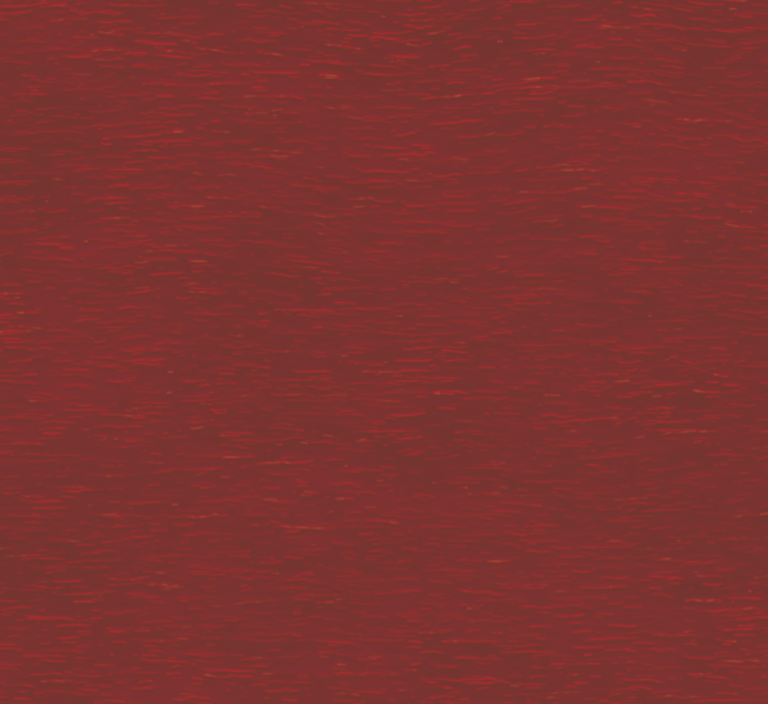
This texture is drawn by a Shadertoy shader. Its source:

```glsl
// Dark red painted wood grain: fine, broken, nearly horizontal ridges.

const vec3 PAINT  = vec3(0.479, 0.200, 0.191);
const vec3 GROOVE = vec3(0.425, 0.216, 0.176);
const vec3 RIDGE  = vec3(0.630, 0.178, 0.188);
const vec3 GLINT  = vec3(0.640, 0.300, 0.200);

float hash(vec2 p) {
    vec3 q = fract(p.xyx * vec3(0.1031, 0.1030, 0.0973));
    q += dot(q, q.yzx + 33.33);
    return fract((q.x + q.y) * q.z);
}

float noise(vec2 p) {
    vec2 i = floor(p), f = fract(p);
    f = f * f * (3.0 - 2.0 * f);
    return mix(mix(hash(i), hash(i + vec2(1, 0)), f.x),
               mix(hash(i + vec2(0, 1)), hash(i + vec2(1, 1)), f.x), f.y);
}

// Soft line profile across a ridge
float bell(float d, float width) {
    return exp(-d * d / (width * width));
}

// One layer of scattered ridges: x = light, y = shadow, z = glint
vec3 ridges(vec2 p, vec2 cell, float density, float width, float seed) {
    vec2 home = floor(p / cell);
    vec3 sum = vec3(0.0);
    for (int j = -1; j <= 1; j++)
    for (int i = -1; i <= 1; i++) {
        vec2 id = home + vec2(i, j);
        vec2 key = id + seed;
        if (hash(key) > density) continue;
        vec2 centre = (id + vec2(hash(key + 17.3), hash(key + 41.9))) * cell;
        float reach = cell.x * mix(0.12, 0.56, pow(hash(key + 71.7), 1.4));
        float slope = 0.10 * (hash(key + 97.1) - 0.5);
        vec2 d = p - centre;
        d.y -= slope * d.x + 0.0036 * (noise(vec2(p.x * 65.0, hash(key) * 90.0)) - 0.5);

        // Tapered ends and uneven strength along the ridge
        float taper = 1.0 - smoothstep(reach * 0.55, reach, abs(d.x));
        float wear = 0.50 + 0.8 * noise(vec2(p.x * 95.0, hash(key + 5.5) * 70.0));
        float strength = taper * wear * mix(0.30, 0.95, hash(key + 123.4));

        // Bright core with a faint halo, shadow just below it
        float core = bell(d.y, width);
        float light = strength * (0.8 * core + 0.2 * bell(d.y, width * 2.2));
        float shade = strength * bell(d.y + width * 2.3, width * 1.4);
        float glint = strength * core * step(0.88, hash(key + 151.2))
                    * smoothstep(0.45, 0.75, noise(vec2(p.x * 120.0, key.y)));
        sum = max(sum, vec3(light, shade, glint));
    }
    return sum;
}

void mainImage(out vec4 fragColor, in vec2 fragCoord) {
    vec2 uv = fragCoord / iResolution.y;
    float pixel = 1.0 / iResolution.y;

    // Gentle drift of the grain direction
    vec2 p = uv + 3.0;
    p.y += 0.020 * noise(uv * vec2(3.5, 3.0) + 7.0)
         + 0.006 * noise(uv * vec2(9.0, 11.0));

    // Long ridges, medium ridges and short flecks
    float width = max(0.0018, 0.7 * pixel);
    vec3 grain = ridges(p, vec2(0.086, 0.0120), 0.76, width, 11.0);
    grain = max(grain, ridges(p + 0.37, vec2(0.058, 0.0105), 0.66, width * 0.95, 211.0));
    grain = max(grain, 0.75 * ridges(p + 0.71, vec2(0.026, 0.0090), 0.50, width * 0.9, 433.0));

    // Patches where the grain is stronger or fainter
    float patches = 0.6 * noise(uv * vec2(5.0, 9.0) + 20.0)
                  + 0.4 * noise(uv * vec2(12.0, 26.0) + 80.0);
    grain *= 0.50 + 1.0 * patches;

    // Paint with broad, streaky and fine tone changes
    float tone = 0.026 * (noise(uv * vec2(3.0, 5.0) + 50.0) - 0.5)
               + 0.030 * (noise(p * vec2(11.0, 34.0) + 9.0) - 0.5)
               + 0.030 * (noise(p * vec2(34.0, 120.0)) - 0.5)
               + 0.022 * (patches - 0.5);
    vec3 colour = PAINT + tone * vec3(1.0, -0.18, 0.15);

    colour = mix(colour, GROOVE, clamp(grain.y * 0.75, 0.0, 1.0));
    colour = mix(colour, RIDGE, clamp(grain.x, 0.0, 1.0));
    colour = mix(colour, GLINT, clamp(grain.z * 0.6, 0.0, 1.0));
    fragColor = vec4(colour, 1.0);
}
```
